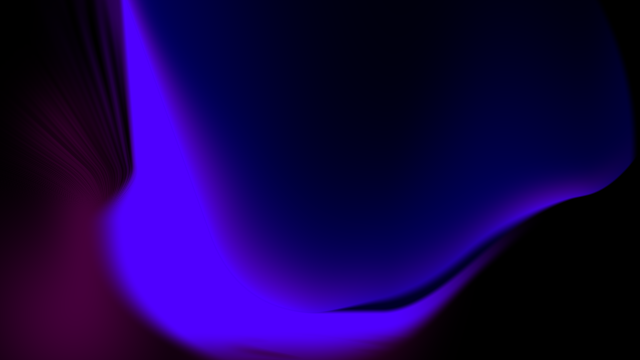
Give the GLSL for this background, as a WebGL 2 fragment shader.

```glsl
#version 300 es
precision highp float;
uniform vec2 u_resolution;
out vec4 fragColor;

// Palette
const vec3 ELECTRIC = vec3(0.31, 0.0, 1.0);
const vec3 VIOLET = vec3(0.32, 0.0, 0.66);
const vec3 MAGENTA = vec3(0.29, 0.0, 0.25);
const vec3 NAVY = vec3(0.0, 0.0, 0.29);
const vec3 MIDNIGHT = vec3(0.0, 0.0, 0.045);

// Layout, in canvas heights
const float WALL_TOP = 0.35;
const float WALL_LEAN = 0.36;
const float FLOOR_LEVEL = 0.13;
const float FLOOR_RISE = 0.325;
const float CORNER_ROUND = 0.22;
const float CREST_LIFT = 0.055;
const float NAVY_REACH = 0.35;
const float FOLD_ORIGIN = 0.40;
const float FOLD_COUNT = 21.0;

vec2 gradient(vec2 cell) {
    float n = fract(sin(dot(cell, vec2(127.1, 311.7))) * 43758.5);
    return vec2(cos(n * 6.2832), sin(n * 6.2832));
}

float gradientNoise(vec2 p) {
    vec2 i = floor(p), f = fract(p);
    vec2 u = f * f * f * (f * (f * 6.0 - 15.0) + 10.0);
    float a = dot(gradient(i), f);
    float b = dot(gradient(i + vec2(1, 0)), f - vec2(1, 0));
    float c = dot(gradient(i + vec2(0, 1)), f - vec2(0, 1));
    float d = dot(gradient(i + vec2(1, 1)), f - vec2(1, 1));
    return mix(mix(a, b, u.x), mix(c, d, u.x), u.y);
}

float smoothMin(float a, float b, float k) {
    float h = max(k - abs(a - b), 0.0) / k;
    return min(a, b) - h * h * k * 0.25;
}

float softGlow(vec2 p, vec2 center, vec2 radius) {
    vec2 q = (p - center) / radius;
    return exp(-dot(q, q));
}

// Lower ribbon line, sweeping up to the right
float floorLine(float x) {
    float tail = max(x - 1.6, 0.0) / 0.16;
    return FLOOR_LEVEL + FLOOR_RISE * smoothstep(1.06, 1.63, x) + 0.1 * tail * tail;
}

// Upper ribbon line, parting from the lower one and joining it again
float crestLine(float x) {
    return floorLine(x) + CREST_LIFT * smoothstep(0.85, 1.15, x) * (1.0 - smoothstep(1.3, 1.58, x));
}

// Left boundary of the bright body
float outerEdge(float y) {
    float t = max(0.44 - y, 0.0) / 0.43;
    float low = 0.30 + 0.28 * t * t * t;
    float high = 0.337 + 0.08 * (1.0 - y);
    return mix(low, high, smoothstep(0.38, 0.54, y));
}

// Magenta haze and fanned folds left of the body
vec3 leftHaze(vec2 p) {
    float haze = 0.85 * softGlow(p, vec2(0.20, 0.12), vec2(0.26, 0.27))
               + 0.60 * softGlow(p, vec2(0.25, 0.43), vec2(0.10, 0.20))
               + 0.50 * softGlow(p, vec2(0.17, 0.64), vec2(0.11, 0.13));
    float rise = p.y - FOLD_ORIGIN;
    float fan = (outerEdge(p.y) - p.x) / max(rise, 0.04);
    float fold = 0.5 + 1.1 * gradientNoise(vec2(fan * FOLD_COUNT, p.y * 2.5));
    float strength = exp(-max(fan, 0.0) / 0.22) * smoothstep(0.0, 0.12, rise);
    strength *= smoothstep(0.06, 0.25, p.x) * (1.0 - smoothstep(0.4, 0.5, p.x));
    return MAGENTA * haze * mix(1.0, 0.55 + 0.45 * fold, smoothstep(0.0, 0.15, rise))
         + VIOLET * 0.6 * strength * clamp(fold, 0.0, 1.0);
}

// Bright body and its thin tail; xyz is premultiplied colour, w coverage
vec4 ribbonBody(vec2 p, float slope) {
    float under = (floorLine(p.x) - p.y) / slope;
    float thickness = mix(0.14, 0.03, smoothstep(0.85, 1.35, p.x));
    float softness = mix(0.07, 0.014, smoothstep(0.36, 0.56, p.y));
    float left = smoothstep(-softness, softness * 0.6, p.x - outerEdge(p.y));
    float fill = left * (1.0 - smoothstep(0.35 * thickness, 1.35 * thickness, under));
    float streak = gradientNoise(vec2(p.x * 4.0, (p.y + 0.12 * p.x) * 42.0));
    float streakArea = smoothstep(0.6, 0.75, p.x) * smoothstep(0.05, 0.1, under);
    fill *= 1.0 - 0.9 * streakArea * max(streak, 0.0);
    fill *= 1.0 - smoothstep(1.08, 1.53, p.x);
    float fringe = exp(-max(under, 0.0) / (1.5 * thickness)) * (1.0 - smoothstep(1.0, 1.35, p.x));
    fringe *= smoothstep(0.45, 0.7, p.x);
    return vec4(mix(VIOLET, ELECTRIC, fill) * fill + MAGENTA * fringe * (1.0 - fill), fill);
}

// Dark hollow with violet light spilling in from its rim
vec3 hollow(vec2 p, float d) {
    float width = mix(0.11, 0.035, smoothstep(0.4, 1.0, p.y)) * mix(1.0, 0.5, smoothstep(0.9, 1.4, p.x));
    float rim = mix(1.0, 0.42, smoothstep(0.75, 1.1, p.x)) + 0.4 * softGlow(p.xx, vec2(1.52), vec2(0.2));
    rim *= 1.0 - 0.8 * smoothstep(1.6, 1.77, p.x);
    float red = ELECTRIC.r * exp(-d * d / (width * width));
    float blue = 0.7 * exp(-d / (0.7 * width));
    float navy = exp(-d * d / (NAVY_REACH * NAVY_REACH)) * mix(1.0, 0.65, smoothstep(1.3, 1.7, p.x));
    return MIDNIGHT + NAVY * navy + rim * vec3(red, 0.0, blue);
}

void main() {
    vec2 p = gl_FragCoord.xy / u_resolution.y;
    p.x *= 16.0 / 9.0 * u_resolution.y / u_resolution.x;
    float rise = (floorLine(p.x + 0.01) - floorLine(p.x - 0.01)) / 0.02;
    float slope = sqrt(1.0 + rise * rise);

    float wall = (p.x - WALL_TOP - WALL_LEAN * (1.0 - p.y)) * 0.94;
    float aboveFloor = smoothMin(wall, (p.y - floorLine(p.x)) / slope, CORNER_ROUND);
    float aboveCrest = smoothMin(wall, (p.y - crestLine(p.x)) / slope, CORNER_ROUND);

    vec4 body = ribbonBody(p, slope);
    vec3 color = leftHaze(p) * (1.0 - body.w) + body.rgb;

    // Navy gap between the two ribbon lines, then the hollow above them
    color = mix(color, NAVY * 0.55, smoothstep(-0.004, 0.014, aboveFloor));
    float crestSoft = mix(0.004, 0.028, smoothstep(0.9, 1.15, p.x) * (1.0 - smoothstep(1.4, 1.62, p.x)));
    float bow = (p.y - 0.6) / 0.4;
    float rightEdge = 1.767 - 0.1 * bow * bow;
    vec3 inner = hollow(p, max(aboveCrest, 0.0));
    color = mix(color, inner, smoothstep(-crestSoft, 0.003, aboveCrest));
    color *= 1.0 - smoothstep(-0.02, 0.008, p.x - rightEdge) * step(0.45, p.y);
    fragColor = vec4(clamp(color, 0.0, 1.0), 1.0);
}
```
